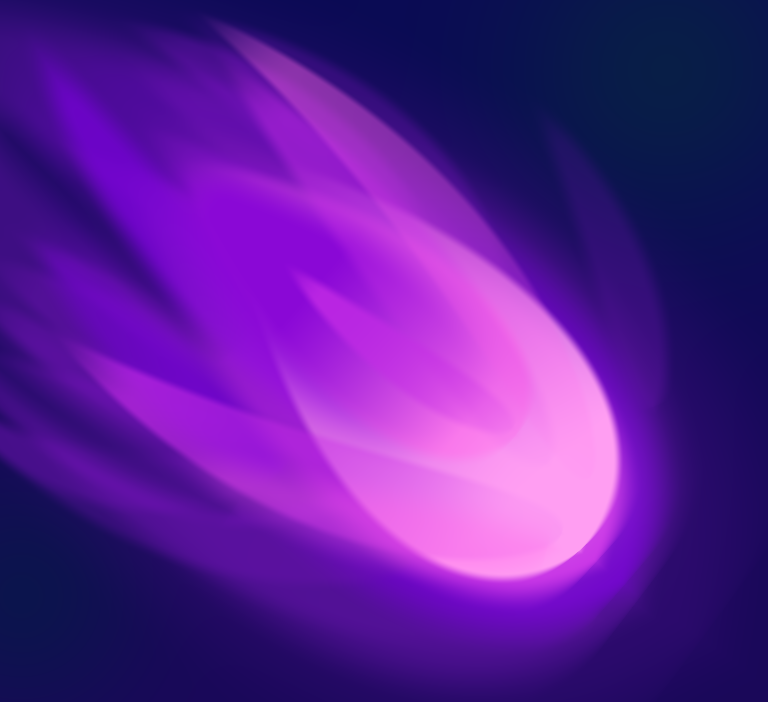
Reproduce this background procedurally as a WebGL 2 fragment shader.

```glsl
#version 300 es
precision highp float;

uniform vec2 u_resolution;
out vec4 fragColor;

float hash(float n) {
    return fract(sin(n * 91.7 + 3.1) * 4375.5);
}

float glow(vec2 p, vec2 center, float radius) {
    vec2 q = (p - center) / radius;
    return exp(-dot(q, q));
}

// Blends a bent teardrop, round at the nose and pointed at the tip.
// Opacity runs from opacity.x at the nose to opacity.y at the tip.
void flame(inout vec3 color, vec2 p, vec2 nose, vec2 tip, float width,
           float bend, float soft, vec3 tint, vec2 opacity) {
    vec2 axis = tip - nose;
    float len = length(axis);
    axis /= len;
    vec2 q = p - nose;
    float along = dot(q, axis) / len;
    float t = clamp(along, 0.0, 1.0);
    float across = dot(q, vec2(-axis.y, axis.x)) - bend * 4.0 * t * (1.0 - t);

    // Divide by the outline slope to approximate true distance
    float root = sqrt(t);
    float halfWidth = 2.6 * width * root * (1.0 - t);
    float slope = 2.6 * width / len * (0.5 * (1.0 - t) / max(root, 0.17) - root);
    float d = (abs(across) - halfWidth) / sqrt(1.0 + slope * slope);
    d += max(-along, 0.0) * len;

    float cover = 1.0 - smoothstep(-soft, soft, d);
    cover *= 1.0 - smoothstep(0.8, 1.0, along);
    color = mix(color, tint, cover * clamp(mix(opacity.x, opacity.y, t), 0.0, 1.0));
}

void main() {
    vec2 p = gl_FragCoord.xy / u_resolution.y;
    vec3 violet = vec3(0.45, 0.01, 0.82);
    vec3 plum = vec3(0.35, 0.07, 0.62);
    vec3 magenta = vec3(0.77, 0.17, 0.90);
    vec3 hotPink = vec3(1.0, 0.40, 0.91);
    vec3 palePink = vec3(1.0, 0.62, 0.95);
    vec3 night = vec3(0.09, 0.04, 0.36);

    // Night backdrop with teal corners
    vec3 color = mix(vec3(0.10, 0.03, 0.35), vec3(0.04, 0.04, 0.33), smoothstep(0.1, 0.9, p.y));
    color = mix(color, vec3(0.03, 0.13, 0.27), 0.85 * glow(p, vec2(0.95, 0.90), 0.22));
    color = mix(color, vec3(0.03, 0.09, 0.29), 0.8 * glow(p, vec2(0.03, 0.15), 0.17));

    // Outer veils
    flame(color, p, vec2(1.0, 0.09), vec2(-0.36, 1.09), 0.38, 0.0, 0.11,
          vec3(0.24, 0.05, 0.5), vec2(0.5, 0.5));
    flame(color, p, vec2(0.93, 0.42), vec2(0.75, 0.87), 0.04, -0.03, 0.015, plum, vec2(0.5, 0.2));
    flame(color, p, vec2(0.905, 0.14), vec2(-0.25, 1.02), 0.33, 0.0, 0.045, plum, vec2(0.75, 0.35));
    flame(color, p, vec2(0.85, 0.12), vec2(-0.03, 0.46), 0.06, 0.09, 0.02, plum, vec2(0.6, 0.4));
    flame(color, p, vec2(0.89, 0.167), vec2(-0.05, 0.98), 0.25, 0.0, 0.04, violet, vec2(0.9, 0.15));

    // Fanned translucent streaks of the tail
    for (int i = 0; i < 18; i++) {
        float n = float(i);
        float fan = (n + hash(n)) / 18.0;
        vec2 nose = mix(vec2(0.86, 0.38), vec2(0.60, 0.16), fan) - 0.22 * hash(n + 20.0) * vec2(1.0, -0.8);
        vec2 tip = mix(vec2(0.30, 1.02), vec2(-0.10, 0.43), fan) - 0.12 * vec2(hash(n + 40.0), 0.0);
        vec3 tint = mix(plum, mix(violet, magenta, 0.4), hash(n + 60.0));
        flame(color, p, nose, tip, 0.035 + 0.045 * hash(n + 80.0), mix(-0.08, 0.08, fan),
              0.012, tint, vec2(0.35, 0.3));
    }

    // Dark gaps and vivid violet tongues
    flame(color, p, vec2(0.34, 0.51), vec2(-0.06, 0.88), 0.035, 0.01, 0.035, night, vec2(0.5, 0.95));
    flame(color, p, vec2(0.33, 0.27), vec2(-0.10, 0.56), 0.025, 0.02, 0.025, night, vec2(0.3, 0.8));
    flame(color, p, vec2(0.51, 0.40), vec2(0.03, 0.97), 0.055, 0.035, 0.022, violet, vec2(0.9, 0.75));
    flame(color, p, vec2(0.40, 0.33), vec2(0.03, 0.69), 0.045, 0.02, 0.025, violet, vec2(0.8, 0.4));

    // Glowing head
    flame(color, p, vec2(0.85, 0.20), vec2(0.13, 0.86), 0.20, 0.0, 0.025, magenta, vec2(1.0, -0.1));
    flame(color, p, vec2(0.826, 0.216), vec2(0.31, 0.80), 0.19, 0.0, 0.008, palePink, vec2(1.2, -0.15));

    // Hollow heart fading from pink to violet
    flame(color, p, vec2(0.735, 0.38), vec2(0.25, 0.78), 0.125, 0.0, 0.012, hotPink, vec2(0.6, 0.3));
    flame(color, p, vec2(0.69, 0.38), vec2(0.22, 0.78), 0.12, 0.0, 0.04,
          vec3(0.54, 0.03, 0.84), vec2(-0.1, 2.0));
    flame(color, p, vec2(0.73, 0.39), vec2(0.40, 0.63), 0.035, 0.015, 0.008, magenta, vec2(0.15, 0.95));

    // Upper and lower prongs wrapping the heart
    flame(color, p, vec2(0.84, 0.32), vec2(0.27, 0.99), 0.055, -0.07, 0.006, hotPink, vec2(0.1, 0.5));
    flame(color, p, vec2(0.78, 0.34), vec2(0.30, 0.93), 0.06, -0.02, 0.012, magenta, vec2(0.1, 0.55));
    flame(color, p, vec2(0.80, 0.24), vec2(0.07, 0.53), 0.065, 0.06, 0.007, magenta, vec2(0.1, 0.75));
    flame(color, p, vec2(0.78, 0.22), vec2(0.23, 0.36), 0.045, 0.03, 0.03, hotPink, vec2(0.5, 0.2));

    // Pale bloom inside the rounded front
    color = mix(color, palePink, 0.7 * glow(p, vec2(0.76, 0.31), 0.10));
    fragColor = vec4(color, 1.0);
}
```
